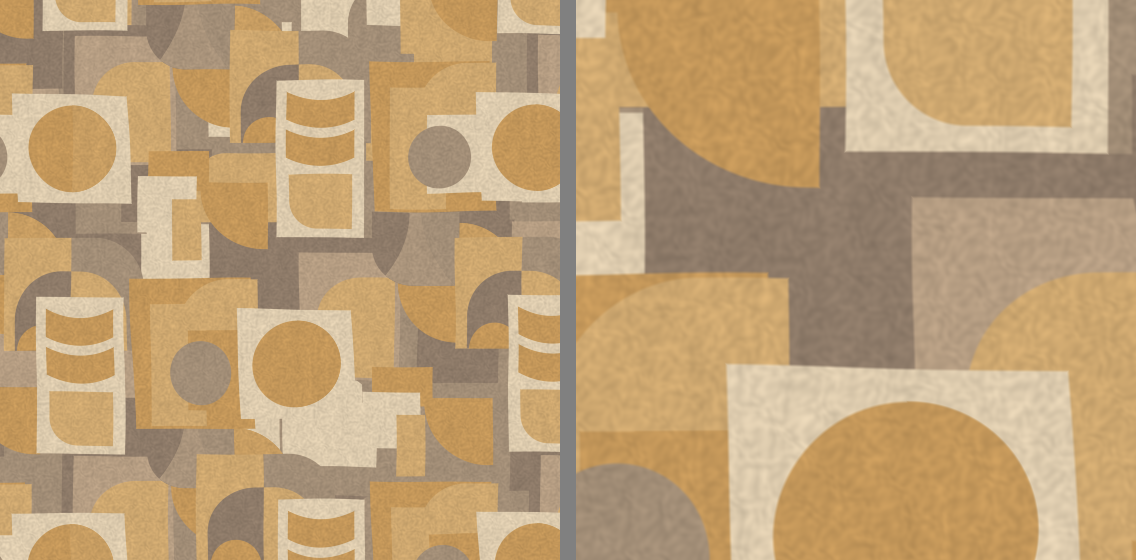
Left, the full canvas; right, a detail of the centre.
A three.js fragment shader for this pattern:

```glsl
varying vec2 vUv;

const vec3 OCHRE = vec3(0.765, 0.590, 0.350);
const vec3 HONEY = vec3(0.805, 0.655, 0.435);
const vec3 CREAM = vec3(0.865, 0.795, 0.680);
const vec3 TAUPE = vec3(0.710, 0.615, 0.510);
const vec3 GREY = vec3(0.635, 0.555, 0.465);
const vec3 DARK = vec3(0.555, 0.480, 0.410);
const float EDGE = 0.0012;

float hash(vec2 p) {
  return fract(sin(dot(p, vec2(127.1, 311.7))) * 43758.545);
}

float corner(vec2 cell, vec2 offset) {
  float angle = 6.2832 * hash(cell);
  return dot(vec2(cos(angle), sin(angle)), offset);
}

// Gradient noise, roughly -0.7 to 0.7
float noise(vec2 p) {
  vec2 i = floor(p), f = fract(p), u = f * f * (3.0 - 2.0 * f);
  vec2 e = vec2(1.0, 0.0);
  return mix(mix(corner(i, f), corner(i + e, f - e), u.x),
             mix(corner(i + e.yx, f - e.yx), corner(i + e.xx, f - e.xx), u.x), u.y);
}

vec3 paint(vec3 base, vec3 ink, float d) {
  return mix(base, ink, 1.0 - smoothstep(-EDGE, EDGE, d));
}

float disc(vec2 p, float radius) { return length(p) - radius; }

// Box whose top right corner is rounded by radius r
float lobe(vec2 p, vec2 size, float r) {
  vec2 q = p - size + r;
  float round = min(max(q.x, q.y), 0.0) + length(max(q, 0.0)) - r;
  return max(round, max(-p.x - size.x, -p.y - size.y));
}

float box(vec2 p, vec2 size) { return lobe(p, size, 0.0); }

vec3 neutral(float t) {
  vec3 c = mix(DARK, GREY, step(0.35, t));
  c = mix(c, CREAM, step(0.70, t));
  c = mix(c, TAUPE, step(0.85, t));
  return mix(c, HONEY, step(0.94, t));
}

// Overlapping mosaic of plain and rounded panels
vec3 panels(vec3 c, vec2 p, vec2 pitch) {
  for (int y = -1; y <= 1; y++)
  for (int x = -1; x <= 1; x++) {
    vec2 id = floor(p / pitch) + vec2(x, y);
    vec2 jitter = vec2(hash(id + 3.1), hash(id + 7.7)) - 0.5;
    vec2 size = pitch * (0.4 + 0.32 * vec2(hash(id + 11.3), hash(id + 17.9)));
    vec2 q = p - pitch * (id + 0.5 + 0.45 * jitter);
    q.x *= sign(jitter.y);
    float r = step(0.6, hash(id + 23.0)) * min(size.x, size.y);
    c = paint(c, neutral(hash(id + 29.0)), lobe(q, size, r));
  }
  return c;
}

vec3 bowls(vec3 c, vec2 p) {
  c = paint(c, CREAM, box(p, vec2(0.078, 0.14)));
  for (int k = 0; k < 2; k++) {
    vec2 q = p - vec2(0.0, 0.078 - 0.068 * float(k));
    q.y -= 4.5 * q.x * q.x;
    c = paint(c, OCHRE, box(q, vec2(0.06, 0.025)));
  }
  return paint(c, HONEY, lobe(-p - vec2(0.0, 0.077), vec2(0.056, 0.048), 0.05));
}

vec3 tallPanel(vec3 c, vec2 p, float seed) {
  c = paint(c, OCHRE, box(p + vec2(0.04 * p.y, 0.0), vec2(0.108, 0.133)));
  c = paint(c, HONEY, box(p + vec2(0.025, 0.02), vec2(0.05, 0.108)));
  vec2 arch = p - vec2(0.045, 0.085);
  c = paint(c, HONEY, lobe(vec2(-arch.x, arch.y), vec2(0.07, 0.045), 0.085));
  c = paint(c, mix(OCHRE, CREAM, step(0.4, seed)), box(p - vec2(0.05, -0.03), vec2(0.058, 0.07)));
  return paint(c, GREY, disc(p - vec2(0.015, -0.035), 0.056));
}

vec3 framedDisc(vec3 c, vec2 p, float seed) {
  c = paint(c, CREAM, box(p + vec2(0.05 * p.y, 0.02 * p.x), vec2(0.102, 0.097)));
  float d = disc(p, 0.077);
  c = paint(c, OCHRE, d);
  return paint(c, mix(OCHRE, HONEY, 0.4 * step(0.5, seed)), max(d, -p.x));
}

// Three-quarter disc with a flared fan in its open quadrant
vec3 discAndFan(vec3 c, vec2 p) {
  float d = disc(p, 0.108);
  c = paint(c, OCHRE, max(d, min(-p.x, p.y)));
  c = paint(c, mix(OCHRE, HONEY, 0.4), max(d, -p.x));
  vec2 q = p - vec2(-0.075, 0.062);
  float fan = lobe(-q, vec2(0.078, 0.066), 0.07);
  c = paint(c, DARK, fan);
  c = paint(c, GREY, max(fan, -q.x));
  float drop = 0.07 - q.y;
  return paint(c, mix(TAUPE, GREY, 0.6), max(fan, abs(q.x) - 0.01 - 3.2 * drop * drop));
}

vec3 nestedArch(vec3 c, vec2 p) {
  c = paint(c, HONEY, box(p + vec2(0.06, 0.0), vec2(0.06, 0.1)));
  c = paint(c, GREY, lobe(p - vec2(0.065, 0.0), vec2(0.065, 0.1), 0.09));
  float base = -p.y - 0.1;
  float arch = max(lobe(vec2(abs(p.x), p.y + 0.06), vec2(0.1), 0.085), base);
  c = paint(c, DARK, max(arch, p.x));
  c = paint(c, HONEY, max(arch, -p.x));
  return paint(c, OCHRE, max(disc(p + vec2(0.05, 0.1), 0.046), base));
}

vec3 steps(vec3 c, vec2 p) {
  c = paint(c, OCHRE, box(p - vec2(0.02, 0.06), vec2(0.055, 0.035)));
  c = paint(c, CREAM, box(p, vec2(0.053, 0.05)));
  c = paint(c, HONEY, box(p - vec2(0.035, -0.045), vec2(0.026, 0.055)));
  return paint(c, OCHRE, lobe(-p + vec2(0.12, -0.02), vec2(0.06), 0.11));
}

vec3 cluster(vec3 c, vec2 p, float seed) {
  vec2 back = p - vec2(0.085, 0.095);
  c = paint(c, DARK, box(back, vec2(0.1, 0.125)));
  c = paint(c, TAUPE, box(back - vec2(0.01, -0.01), vec2(0.09, 0.115)));
  c = paint(c, HONEY, lobe(vec2(-back.x, back.y + 0.03) + vec2(0.02, 0.0), vec2(0.07, 0.09), 0.08));
  c = discAndFan(c, p - vec2(0.288, 0.145));
  c = steps(c, p - vec2(0.17, -0.1));
  c = nestedArch(c, p - vec2(0.1 * seed - 0.07, -0.26));
  c = bowls(c, p - vec2(-0.385, -0.02));
  c = tallPanel(c, p - vec2(-0.185, 0.02), seed);
  return framedDisc(c, p, seed);
}

void main() {
  // Hand-cut wobble
  vec2 p = vUv + 0.005 * vec2(noise(vUv * 6.0), noise(vUv * 6.0 + 31.0));
  vec3 c = panels(GREY, p, vec2(0.13, 0.15));

  // Half-drop arrangement of clusters
  for (int i = -1; i <= 3; i++)
  for (int j = -1; j <= 1; j++) {
    vec2 id = vec2(i, j);
    vec2 centre = vec2(0.13 + 0.41 * id.x, 0.73 - 0.37 * mod(id.x, 2.0) + 0.74 * id.y);
    centre += 0.024 * (vec2(hash(id + 41.0), hash(id + 53.0)) - 0.5);
    c = cluster(c, p - centre, hash(id + 61.0));
  }

  // Leathery grain and soft mottling
  float grain = 0.09 * noise(vUv * 210.0 + noise(vUv * 60.0));
  grain += 0.045 * noise(vUv * 95.0) + 0.04 * noise(vUv * vec2(48.0, 20.0));
  gl_FragColor = vec4(c * (1.0 + grain), 1.0);
}
```
